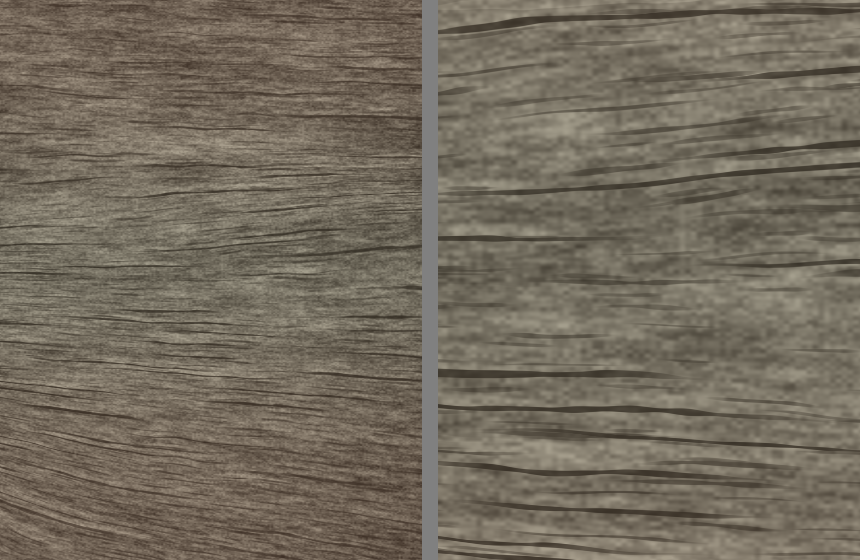
Left, the full canvas; right, a detail of the centre.
This texture is drawn by a WebGL 2 fragment shader. Its source:

```glsl
#version 300 es
precision highp float;
uniform vec2 u_resolution;
out vec4 fragColor;

float hash(vec2 p) {
  vec3 q = fract(vec3(p.xyx) * 0.1031);
  q += dot(q, q.yzx + 33.33);
  return fract((q.x + q.y) * q.z);
}

float noise(vec2 p) {
  vec2 i = floor(p), f = fract(p);
  f = f * f * (3.0 - 2.0 * f);
  return mix(mix(hash(i), hash(i + vec2(1, 0)), f.x),
             mix(hash(i + vec2(0, 1)), hash(i + vec2(1, 1)), f.x), f.y);
}

// Bends the plank so that lines of equal y follow the wood grain.
vec2 grainSpace(vec2 p) {
  float low = 1.0 - smoothstep(0.0, 0.5, p.y);
  float rise = (p.y - 0.61) / 0.1;
  float slope = -0.03 + 0.1 * exp(-rise * rise) - 0.09 * low;
  float bend = (p.x - 0.38) * slope + 0.07 * low * exp(-p.x * 5.0);
  bend += 0.014 * (noise(p * vec2(4.0, 7.0)) - 0.5);
  bend += 0.004 * (noise(p * vec2(16.0, 24.0)) - 0.5);
  return vec2(p.x, p.y - bend);
}

// Tapered streaks, one per cell: x is the core, y the soft band above it.
vec2 streaks(vec2 g, float rows, float span, float width, float density, float seed) {
  float pixel = 0.7 / u_resolution.y;
  vec2 result = vec2(0.0);
  for (int j = -1; j <= 1; j++) {
    float row = floor(g.y * rows) + float(j);
    float along = g.x / span + 9.0 * hash(vec2(row, seed));
    vec2 id = vec2(floor(along), row + seed * 17.0);
    float present = step(hash(id + 40.3), density);
    float reach = mix(0.2, 0.5, hash(id + 7.1));
    float center = mix(reach, 1.0 - reach, hash(id + 3.7));
    float taper = 1.0 - smoothstep(0.4, 1.0, abs(fract(along) - center) / reach);
    float wobble = 0.0035 * (noise(vec2(g.x * 22.0, row * 3.1 + seed)) - 0.5);
    float d = g.y - (row + 0.15 + 0.7 * hash(id + 11.9)) / rows - wobble;
    float w = width * mix(0.5, 1.2, hash(id + 23.0)) * (0.35 + 0.65 * taper);
    w *= 0.6 + 0.8 * noise(vec2(g.x * 60.0, row + seed));
    float core = 1.0 - smoothstep(w - pixel, w + pixel, abs(d));
    float band = exp(-pow((d - 2.8 * width) / (1.7 * width), 2.0));
    result = max(result, vec2(core, band) * taper * present);
  }
  return result;
}

void main() {
  vec2 p = gl_FragCoord.xy / u_resolution.y;
  vec2 uv = gl_FragCoord.xy / u_resolution;
  vec2 g = grainSpace(p);

  // Broad light, falling off towards the corners
  vec2 away = (uv - vec2(0.42, 0.5)) * vec2(0.75, 1.0);
  float tone = 0.76 - 0.85 * dot(away, away);
  tone += 0.24 * (noise(g * vec2(3.0, 16.0) + 5.0) - 0.5);

  // Fibres and fine speckle
  tone += 0.30 * (noise(g * vec2(9.0, 85.0)) - 0.5);
  tone += 0.36 * (noise(g * vec2(28.0, 210.0) + 31.0) - 0.5);
  tone += 0.34 * (noise(g * vec2(95.0, 330.0) + 67.0) - 0.5);
  tone += 0.34 * (noise(p * vec2(290.0, 400.0)) - 0.5);

  // Pale streaks, mostly in the upper half
  float upper = smoothstep(0.5, 0.7, p.y) * (1.0 - smoothstep(0.86, 0.95, p.y));
  float pale = streaks(g, 50.0, 0.4, 0.0022, 0.25 + 0.4 * upper, 2.0).x;
  tone += 0.24 * pale * (0.4 + 0.6 * upper);

  // Dark pores: long cracks, then shorter and finer ones
  float middle = smoothstep(0.06, 0.3, p.y) * (1.0 - smoothstep(0.6, 0.95, p.y));
  vec2 crack = streaks(g, 46.0, 0.48, 0.0019, 0.5 + 0.35 * middle, 5.0);
  vec2 pore = streaks(g, 75.0, 0.16, 0.0015, 0.5, 9.0);
  vec2 hair = streaks(g, 120.0, 0.09, 0.0011, 0.5, 14.0);
  tone += 0.13 * crack.y + 0.06 * pore.y;
  float dark = max(crack.x * (0.68 + 0.22 * middle), max(0.6 * pore.x, 0.42 * hair.x));
  tone = mix(tone, -0.06, dark * (0.75 + 0.25 * noise(p * vec2(150.0, 300.0))));

  // Brown wood, greyer in the middle
  vec3 color = mix(vec3(0.23, 0.195, 0.16), vec3(0.58, 0.545, 0.485), clamp(tone, -0.2, 1.2));
  float grey = exp(-pow((uv.y - 0.52) / 0.25, 2.0));
  color += mix(vec3(0.012, -0.008, -0.012), vec3(-0.008, 0.006, 0.002), grey);
  fragColor = vec4(color, 1.0);
}
```
